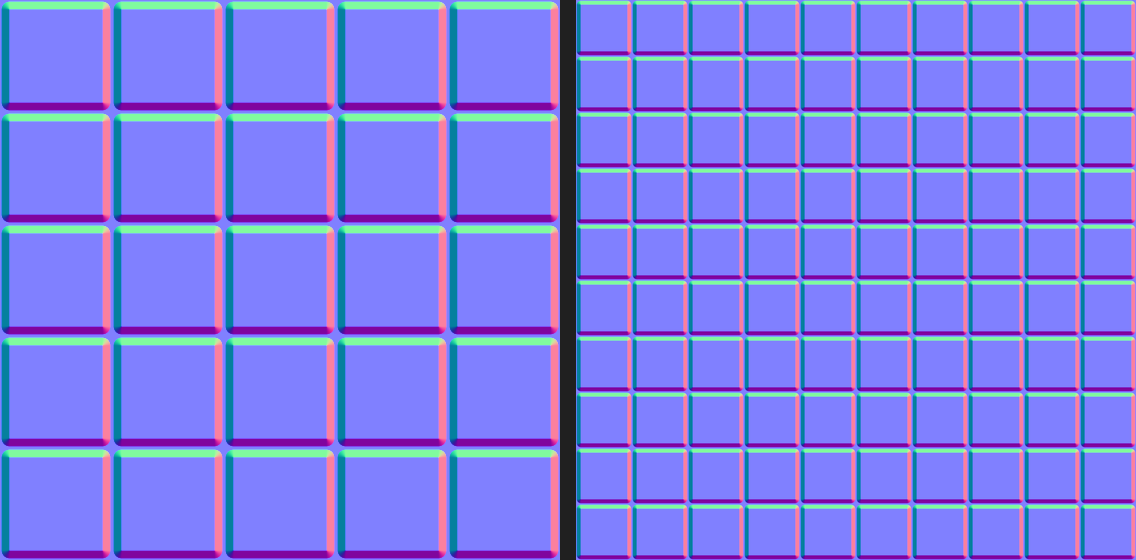
Left, the tile; right, the same tile 2 across and 2 down.
A three.js fragment shader for this texture map:

```glsl
varying vec2 vUv;

// Outward slope of a raised square tile with rounded, bevelled edges
vec2 bevelSlope(vec2 p) {
  vec2 beyondTop = max(abs(p) - 0.413, 0.0);
  float dist = length(beyondTop);
  vec2 outward = sign(p) * beyondTop / max(dist, 1e-5);
  float ramp = smoothstep(0.0, 0.011, dist) * (1.0 - smoothstep(0.062, 0.077, dist));
  return outward * ramp * 4.0;
}

void main() {
  // Five tiles each way, with flat gutters between them
  vec2 tile = fract(vUv * 5.0) - 0.5;

  // Slope to tangent-space normal, packed into colour
  vec3 normal = normalize(vec3(bevelSlope(tile), 1.0));
  gl_FragColor = vec4(normal * 0.5 + 0.5, 1.0);
}
```
